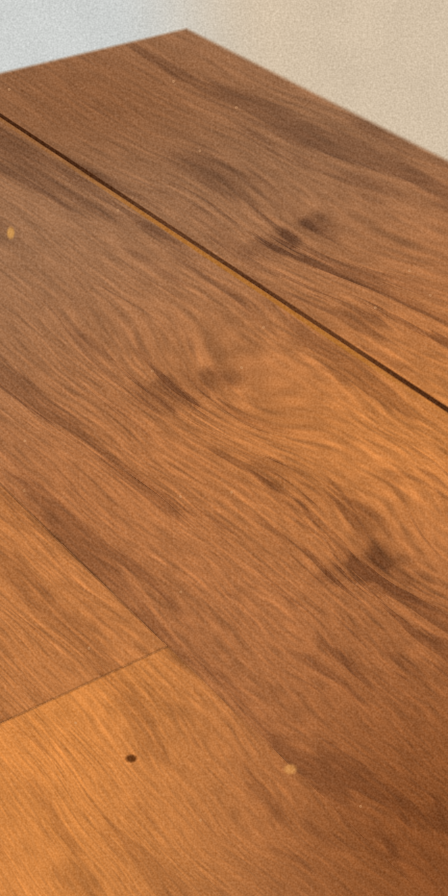
This texture is drawn by a Shadertoy shader. Its source:

```glsl
const vec3 DARK = vec3(0.48, 0.265, 0.125);
const vec3 SMOKE = vec3(0.58, 0.425, 0.31);
const vec3 BROWN = vec3(0.685, 0.435, 0.26);
const vec3 GOLD = vec3(0.775, 0.49, 0.25);
const vec3 GREY_FLOOR = vec3(0.81, 0.82, 0.81);
const vec3 BEIGE_FLOOR = vec3(0.83, 0.755, 0.655);

const float FAR_EDGE = 2.146;
const float GAP = 1.74;
const float SEAM = 0.92;
const float END_SEAM = 0.385;

vec2 hash2(vec2 p) {
    vec3 q = fract(p.xyx * vec3(0.1031, 0.1030, 0.0973));
    q += dot(q, q.yzx + 33.33);
    return fract((q.xx + q.yz) * q.zy);
}

float corner(vec2 cell, vec2 offset) {
    return dot(hash2(cell) * 2.0 - 1.0, offset);
}

// Gradient noise, roughly -1 to 1
float noise(vec2 p) {
    vec2 i = floor(p), f = fract(p), e = vec2(1.0, 0.0);
    vec2 u = f * f * f * (f * (f * 6.0 - 15.0) + 10.0);
    float low = mix(corner(i, f), corner(i + e, f - e), u.x);
    float high = mix(corner(i + e.yx, f - e.yx), corner(i + 1.0, f - 1.0), u.x);
    return 1.5 * mix(low, high, u.y);
}

float fbm(vec2 p) {
    float sum = 0.0, amp = 0.6;
    for (int i = 0; i < 4; i++) {
        sum += amp * noise(p);
        p = p * 2.03 + 17.3;
        amp *= 0.5;
    }
    return sum;
}

// Perspective board coordinates: x along the grain, y across it
vec2 boardCoords(vec2 p) {
    return vec2((p.y - 0.5185 * p.x) / (1.0 - 0.152 * p.x),
                (p.y + 1.319 * p.x) / (1.0 + 0.379 * p.x));
}

float line(float d, float width, float blur) {
    return 1.0 - smoothstep(width, width + blur, abs(d));
}

float spot(vec2 p, vec2 centre, vec2 radius) {
    return 1.0 - smoothstep(0.5, 1.3, length((p - centre) / radius));
}

float glow(vec2 p, vec2 centre, vec2 radius) {
    vec2 d = (p - centre) / radius;
    return exp(-dot(d, d));
}

float below(float x, float edge) {
    return 1.0 - smoothstep(edge - 0.004, edge + 0.004, x);
}

// Ragged smoky wisp, tapering to both ends of a slanted stroke
float wisp(vec2 p, vec2 centre, vec2 reach) {
    vec2 warp = 0.04 * vec2(fbm(p * 9.0), fbm(p * 9.0 + 40.0));
    vec2 d = p + warp - centre, dir = normalize(reach);
    vec2 local = vec2(dot(d, dir), dot(d, vec2(-dir.y, dir.x)));
    return smoothstep(0.15, 0.85, glow(local, vec2(0.0), vec2(length(reach), 0.034)));
}

// Broad light: golden lower left, sheen at the right, dull far end
vec3 boardLight(vec2 p, vec2 q) {
    vec3 c = mix(BROWN, SMOKE, 0.8 * smoothstep(0.75, 1.5, p.y - 0.4 * p.x));
    c = mix(c, GOLD * 1.03, 0.7 * glow(p, vec2(0.95, 1.02), vec2(0.5, 0.25)));
    c = mix(c, DARK, 0.75 * glow(p, vec2(1.0, 0.1), vec2(0.4, 0.45)));
    c = mix(c, DARK, 0.35 * glow(p, vec2(0.2, 1.78), vec2(0.4, 0.15)));
    float lower = below(q.y, SEAM);
    c = mix(c, GOLD, lower * 0.4 * (1.0 - 0.8 * smoothstep(0.4, 0.75, p.x)));
    float nearEnd = lower * below(q.x, END_SEAM);
    return mix(c, GOLD * 1.05, nearEnd * (1.0 - smoothstep(0.1, 0.6, p.x)));
}

vec3 wood(vec2 p, vec2 q) {
    float lower = step(q.y, SEAM);
    float board = step(GAP, q.y) + lower * (2.0 + step(q.x, END_SEAM));
    vec2 seed = vec2(7.3, 13.7) * board;

    // Knots bend the grain into arches, with a wisp and a dark tail
    vec2 knots[3] = vec2[3](vec2(0.42, 1.13), vec2(0.64, 1.47), vec2(0.80, 0.73));
    float bend = 0.07 * noise(q * vec2(1.3, 2.2) + seed) + 0.015 * noise(q * vec2(5.0, 9.0) + seed);
    float arch = 0.0, smoke = 0.0, tail = 0.0;
    for (int i = 0; i < 3; i++) {
        vec2 k = boardCoords(knots[i]);
        float size = i == 0 ? 1.0 : 0.65;
        bend += 0.07 * size * glow(q, k + vec2(-0.04, 0.05), vec2(0.17, 0.10));
        arch += glow(q, k + vec2(-0.08, 0.06), vec2(0.24, 0.12));
        smoke += wisp(p, knots[i], vec2(0.17, 0.045) * size);
        tail += glow(q, k - vec2(0.16, 0.02), vec2(0.30, 0.08));
    }
    float across = q.y + bend;
    float focus = mix(0.45, 1.0, glow(p, vec2(0.5, 0.95), vec2(1.2, 0.75)));
    float bands = fbm(vec2(q.x * 1.2, across * 10.0) + seed);
    float streaks = fbm(vec2(q.x * 3.0, across * 30.0) + seed + 5.0);
    float pores = noise(vec2(q.x * 7.0, across * 90.0) + seed);
    float dashes = noise(vec2(q.x * 22.0, across * 125.0) + seed + 60.0);
    float rings = sin(across * 230.0 + 4.0 * bands);
    float cloud = fbm(vec2(q.x * 2.2, across * 8.0) + seed + 31.0);

    // Dark figure: crisp long streaks, denser around the knots, and thin veins
    vec3 c = boardLight(p, q);
    float figure = 0.55 * smoothstep(0.10, 0.36, cloud + 0.55 * streaks);
    figure += 0.75 * tail * smoothstep(0.04, 0.24, bands * 0.6 + streaks * 0.9);
    figure += 0.85 * smoke * smoothstep(-0.5, 0.25, streaks + 0.6 * cloud + 0.25 * pores);
    float veinField = noise(vec2(q.x * 1.8, across * 13.0) + seed + 83.0);
    float vein = line(veinField, 0.015, 0.07) * smoothstep(-0.1, 0.3, bands + streaks);
    figure += focus * 0.35 * vein;
    c = mix(c, c * vec3(0.69, 0.67, 0.68), min(figure, 1.15) * (1.0 - 0.35 * lower));
    c *= 1.02 + 0.09 * bands + focus * (0.13 * streaks + 0.12 * pores + 0.13 * dashes);
    return c * (1.0 + focus * rings * (0.010 + 0.040 * arch * (1.0 - lower) + 0.018 * lower));
}

// Sparse pale dust, one candidate per cell
float dust(vec2 p) {
    vec2 cell = floor(p * 14.0), r = hash2(cell + 3.0);
    float present = step(0.94, hash2(cell + 71.0).x);
    return present * spot(fract(p * 14.0), 0.2 + 0.6 * r, vec2(0.05));
}

void mainImage(out vec4 fragColor, in vec2 fragCoord) {
    vec2 p = fragCoord / iResolution.x;
    p.y *= 2.0 * iResolution.x / iResolution.y;
    vec2 q = boardCoords(p);
    vec3 c = wood(p, q);

    // Joints between boards
    float seamFade = smoothstep(0.2, 0.8, p.y);
    c *= 1.0 - 0.20 * seamFade * line(q.y - SEAM, 0.001, 0.006);
    c *= 1.0 - 0.14 * below(q.y, SEAM) * line(q.x - END_SEAM, 0.001, 0.005);
    float lit = smoothstep(0.1, 0.4, p.x) * (1.0 - smoothstep(0.75, 0.95, p.x));
    c = mix(c, vec3(0.25, 0.13, 0.06), (0.9 - 0.2 * lit) * line(q.y - GAP - 0.003, 0.002, 0.005));
    c = mix(c, vec3(0.70, 0.44, 0.17), (0.25 + 0.5 * lit) * line(q.y - GAP + 0.006, 0.002, 0.005));

    // Chips and dust
    c = mix(c, vec3(0.80, 0.58, 0.32), spot(p, vec2(0.024, 1.48), vec2(0.009, 0.014)));
    c = mix(c, vec3(0.30, 0.15, 0.05), 0.8 * spot(p, vec2(0.293, 0.307), vec2(0.013, 0.009)));
    c = mix(c, vec3(0.88, 0.62, 0.34), 0.7 * spot(p, vec2(0.648, 0.283), vec2(0.015, 0.012)));
    c = mix(c, vec3(0.85, 0.66, 0.48), 0.4 * dust(p));

    // Soft floor beyond the board
    vec3 ground = mix(GREY_FLOOR, BEIGE_FLOOR, smoothstep(0.25, 0.62, p.x + 0.15 * (p.y - 1.9)));
    ground *= 1.0 + 0.035 * fbm(p * 9.0);
    float outside = max(q.y - FAR_EDGE, q.x - 1.836);
    c = mix(c, ground, smoothstep(-0.006, 0.006, outside));

    // Fine film grain
    c += 0.035 * noise(p * 130.0) + 0.045 * noise(p * 215.0 + 9.0);
    fragColor = vec4(clamp(c, 0.0, 1.0), 1.0);
}
```
